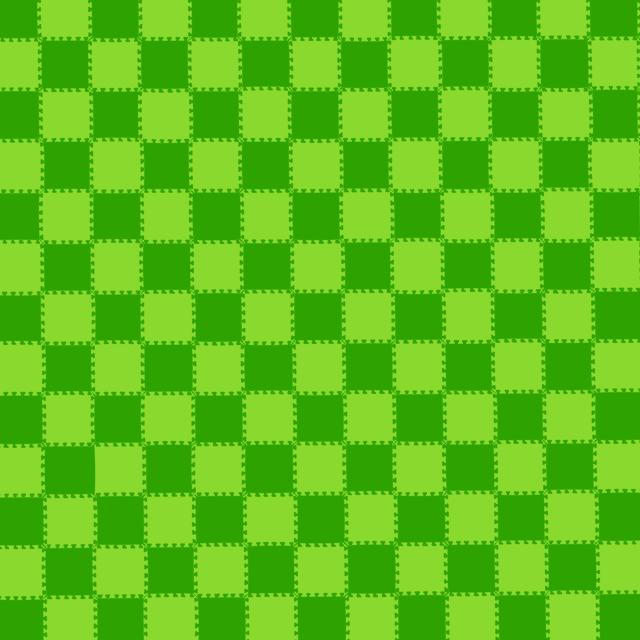
A three.js fragment shader for this pattern:

```glsl
varying vec2 vUv;

const vec3 DARK_GREEN = vec3(0.18, 0.64, 0.0);
const vec3 LIGHT_GREEN = vec3(0.54, 0.85, 0.18);
const float TEETH = 6.0;        // per tile side
const float SOFTNESS = 0.016;   // edge smoothing, in tiles
const float FLAT_CHANCE = 0.025;

float hash(vec2 p) {
  vec3 q = fract(vec3(p.xyx) * 0.1031);
  q += dot(q, q.yzx + 33.33);
  return fract((q.x + q.y) * q.z);
}

float parity(float n) {
  return 1.0 - 2.0 * mod(n, 2.0);
}

float roundBox(vec2 p, vec2 halfSize, float radius) {
  vec2 q = abs(p) - halfSize + radius;
  return length(max(q, 0.0)) + min(max(q.x, q.y), 0.0) - radius;
}

// Row of knobs growing towards positive "across"; negative inside.
float knobRow(float across, float along, float skew, vec2 seed) {
  float index = floor(along * TEETH);
  vec2 toothSeed = seed * 7.0 + vec2(index, 3.0 * index);
  float shift = (hash(toothSeed) - 0.5) * 0.02;
  float grow = (hash(toothSeed + 41.0) - 0.5) * 0.012;
  float t = along - (index + 0.5) / TEETH - shift - skew * across;
  float head = roundBox(vec2(across - 0.017, t), vec2(0.021, 0.047 + grow), 0.017);
  float neck = roundBox(vec2(across + 0.016, t), vec2(0.028, 0.030 + grow), 0.004);
  return min(across + 0.035, min(head, neck));
}

// Signed distance across one seam; knobs belong to the dark tile.
float seam(float across, float along, float darkSide, float skew, vec2 seed) {
  float bow = (hash(seed + 17.0) - 0.5) * 0.05;
  across -= bow * (0.4 + 2.4 * along * (1.0 - along));
  float toothed = darkSide * knobRow(darkSide * across, along, skew, seed);
  float plain = smoothstep(0.45, 0.49, abs(along - 0.5));
  plain = max(plain, step(hash(seed + 83.0), FLAT_CHANCE));
  return mix(toothed, across, plain);
}

float sideOf(float d) {
  return 2.0 * smoothstep(-SOFTNESS, SOFTNESS, d) - 1.0;
}

void main() {
  // Slightly leaning grid, counted rightwards and downwards
  float x = vUv.x;
  float down = 1.0 - vUv.y;
  vec2 grid = vec2(
    (x - 0.0625 - 0.0085 * down) / (0.0779 + 0.0006 * down),
    (down - 0.0612 + 0.0013 * x) / (0.0793 - 0.0006 * x));
  vec2 tile = floor(grid);
  vec2 line = floor(grid + 0.5);
  vec2 across = grid - line;
  vec2 along = fract(grid);

  // Nearest upright and level seams
  vec2 uprightSeed = vec2(line.x, tile.y) + 60.0;
  float uprightDark = parity(line.x - 1.0 + tile.y);
  float uprightSkew = (hash(uprightSeed + 5.0) - 0.5) * 0.5;
  float upright = seam(across.x, along.y, uprightDark, uprightSkew, uprightSeed);

  vec2 levelSeed = vec2(tile.x, line.y) + 160.0;
  float levelDark = parity(tile.x + line.y - 1.0);
  float levelSkew = (hash(levelSeed + 5.0) - 0.5) * 0.3 + 0.3 * max(levelDark, 0.0);
  float level = seam(across.y, along.x, levelDark, levelSkew, levelSeed);

  // Checkered fill
  float checker = sideOf(upright) * sideOf(level) * parity(line.x + line.y);
  gl_FragColor = vec4(mix(LIGHT_GREEN, DARK_GREEN, 0.5 + 0.5 * checker), 1.0);
}
```
